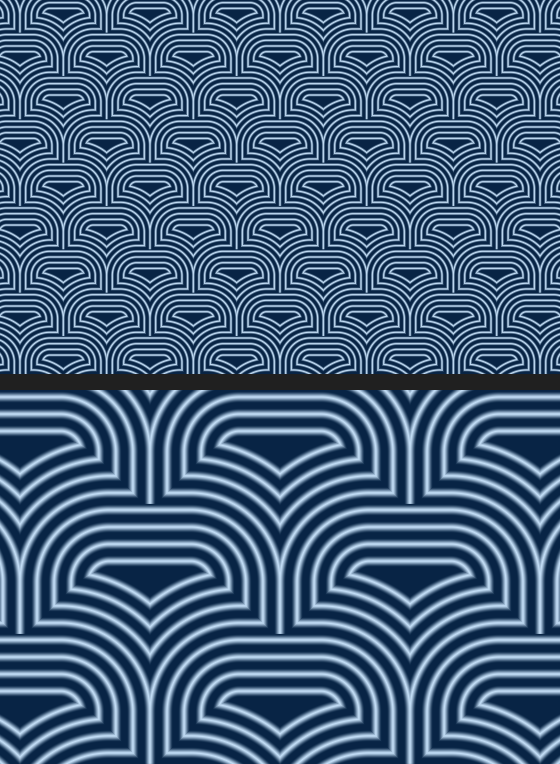
Top, the full canvas; bottom, a detail of the centre.
Give the GLSL for this pattern, as a Shadertoy shader.

```glsl
// All lengths are in units of the gap between neighbouring lines.
const float UNITS_ACROSS = 98.46;
const float PERIOD = 15.24;
const float ROW_STEP = 7.62;
const float FIRST_TOP = -3.69;
const float ARCH_HALF_WIDTH = 6.62;
const float ARCH_RADIUS = 4.25;
const float INNER_LOOP = 3.0;
const float LINE_HALF_WIDTH = 0.155;
const float LINE_SOFTNESS = 0.2;

const vec3 NAVY = vec3(0.030, 0.143, 0.272);
const vec3 PALE_BLUE = vec3(0.790, 0.895, 0.990);

// Signed distance to a round-shouldered arch that extends downwards forever
float archDistance(vec2 p, float halfWidth, float radius) {
    vec2 q = vec2(abs(p.x) - halfWidth, p.y) + radius;
    return length(max(q, 0.0)) + min(max(q.x, q.y), 0.0) - radius;
}

// Distance to the nearest arch of a row; odd rows shift by half a period
float rowDistance(vec2 p, float row) {
    float x = p.x - 0.5 * PERIOD * mod(row, 2.0);
    x -= PERIOD * round(x / PERIOD);
    float top = FIRST_TOP + ROW_STEP * row;
    return archDistance(vec2(x, p.y - top), ARCH_HALF_WIDTH, ARCH_RADIUS);
}

// Coverage from a depth that is positive inside, blurred by softness each way
float coverage(float depth, float softness) {
    return smoothstep(-softness, softness, depth);
}

// Nested loops lie at whole depths from the rim to the innermost loop
float loopInk(float depth, float softness) {
    float nearest = clamp(round(depth), 0.0, INNER_LOOP);
    return coverage(LINE_HALF_WIDTH - abs(depth - nearest), softness);
}

void mainImage(out vec4 fragColor, in vec2 fragCoord) {
    float pixel = UNITS_ACROSS / iResolution.x;
    float softness = max(LINE_SOFTNESS, 0.6 * pixel);
    vec2 p = (fragCoord - 0.5 * iResolution.xy) * pixel;
    float baseRow = floor((p.y - FIRST_TOP) / ROW_STEP);

    // Paint rows back to front, each lower row covering the one above
    float ink = 0.0;
    for (int i = 2; i >= 0; i--) {
        float row = baseRow + float(i);
        float inside = -rowDistance(p, row);
        float aboveNext = rowDistance(p, row - 1.0) - 1.0;
        float layerInk = loopInk(min(inside, aboveNext), softness);
        float rim = inside + LINE_HALF_WIDTH + softness;
        ink = mix(ink, layerInk, coverage(rim, 0.6 * pixel));
    }

    fragColor = vec4(mix(NAVY, PALE_BLUE, ink), 1.0);
}
```
